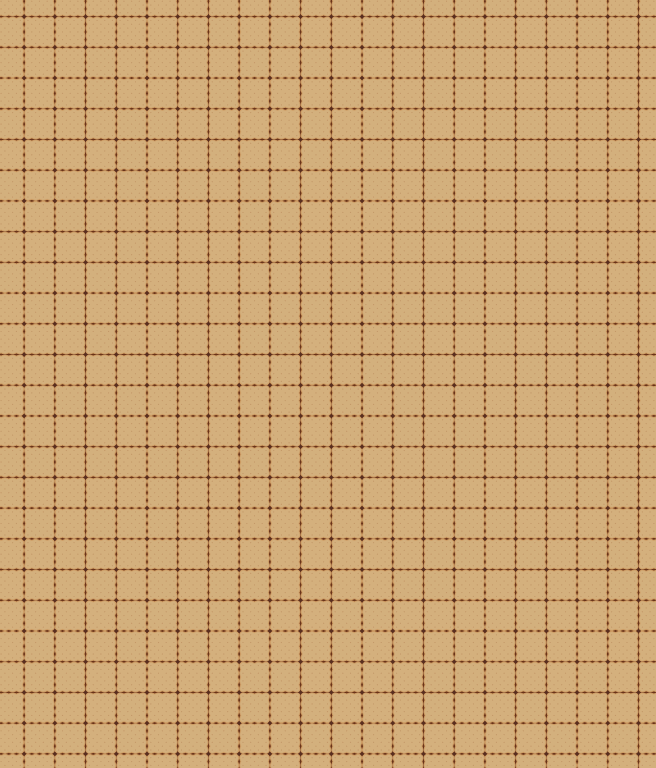
Write a WebGL 1 fragment shader that draws this pattern.

```glsl
precision highp float;
uniform vec2 u_resolution;

float hash(vec2 p) {
  return fract(sin(dot(p, vec2(127.1, 311.7))) * 43758.5453);
}

float cover(float dist, float pixel) {
  return clamp(0.5 - dist / pixel, 0.0, 1.0);
}

// Thin thread along an axis, swelling into four pointed beads per cell
float beadedThread(float along, float across) {
  float toBead = abs(fract(along * 4.0 + 0.5) - 0.5);
  float halfWidth = 0.034 * max(0.0, 1.0 - toBead * 2.5) - 0.002;
  return abs(across) - halfWidth;
}

void main() {
  // One unit is one square; 25 squares fill the height
  vec2 p = gl_FragCoord.xy / u_resolution.y * 25.0 - vec2(0.785, 0.46);
  float pixel = 25.0 / u_resolution.y;
  vec2 fromLine = fract(p + 0.5) - 0.5;

  // Cloth with a barely visible change from square to square
  vec3 color = vec3(0.83, 0.69, 0.49);
  color *= 1.0 + 0.004 * (hash(floor(p)) - 0.5);

  // Staggered specks inside each square
  vec2 diagonal = vec2(p.x + p.y, p.x - p.y) * 4.0;
  vec2 speck = fract(diagonal + 0.5) - 0.5;
  float speckDist = length(speck) / 5.657 - 0.018;
  float inside = smoothstep(0.05, 0.1, min(abs(fromLine.x), abs(fromLine.y)));
  color = mix(color, vec3(0.73, 0.54, 0.36), 0.62 * inside * cover(speckDist, pixel));

  // Threads both ways and a small diamond knot at each crossing
  float thread = min(beadedThread(p.x, fromLine.y), beadedThread(p.y, fromLine.x));
  float knot = (abs(fromLine.x) + abs(fromLine.y) - 0.075) * 0.707;
  float dist = min(thread, knot);

  // Warm fringe beneath the dark stitching
  float fringe = 1.0 - smoothstep(0.0, 0.06, dist);
  color = mix(color, vec3(0.77, 0.52, 0.28), 0.6 * fringe);
  color = mix(color, vec3(0.41, 0.2, 0.1), cover(thread, pixel));
  color = mix(color, vec3(0.35, 0.18, 0.12), cover(knot, pixel));

  gl_FragColor = vec4(color, 1.0);
}
```
